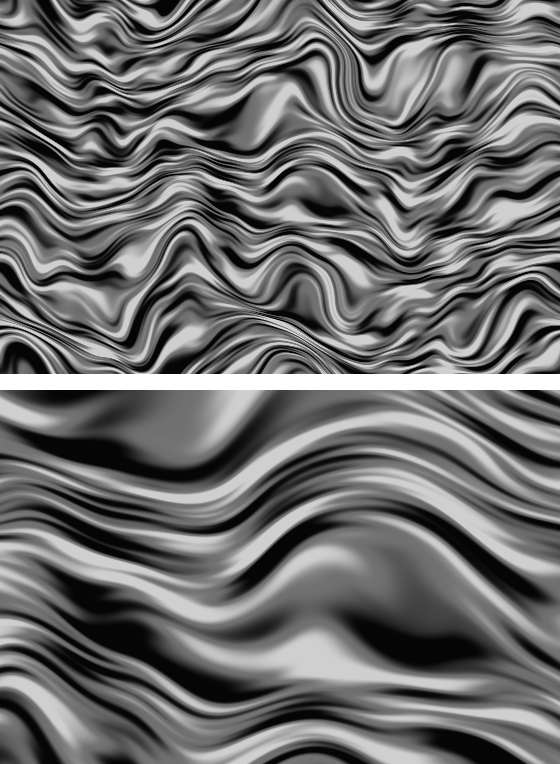
Top, the full canvas; bottom, a detail of the centre.
Reproduce this pattern procedurally as a Shadertoy shader.

```glsl
// Random unit gradient for a lattice cell
vec2 gradient(vec2 cell, float seed) {
    vec3 h = fract(vec3(cell.xyx + seed) * vec3(0.1031, 0.1030, 0.0973));
    h += dot(h, h.yzx + 33.33);
    float angle = 6.2832 * fract((h.x + h.y) * h.z);
    return vec2(cos(angle), sin(angle));
}

float corner(vec2 cell, vec2 local, vec2 offset, vec2 period, float seed) {
    return dot(gradient(mod(cell + offset, period), seed), local - offset);
}

// Gradient noise over the unit square, wrapping after a whole number of cells
float tileNoise(vec2 uv, vec2 period, float seed) {
    vec2 p = uv * period;
    vec2 cell = floor(p);
    vec2 f = p - cell;
    vec2 u = f * f * f * (f * (f * 6.0 - 15.0) + 10.0);
    float low = mix(corner(cell, f, vec2(0, 0), period, seed),
                    corner(cell, f, vec2(1, 0), period, seed), u.x);
    float high = mix(corner(cell, f, vec2(0, 1), period, seed),
                     corner(cell, f, vec2(1, 1), period, seed), u.x);
    return mix(low, high, u.y);
}

// Folds the plane: slow rises with steep falls, broad swells, then kinks
vec2 foldDomain(vec2 uv) {
    float lean = tileNoise(uv, vec2(5, 4), 3.0);
    vec2 leaned = uv - vec2(0.10 * lean, 0.0);
    float swell = tileNoise(leaned, vec2(5, 4), 3.0);
    float drift = tileNoise(leaned, vec2(4, 3), 17.0);
    float phase = 12.5664 * (uv.x + 0.12 * drift + 0.14);
    float ramp = sin(phase) - 0.25 * sin(2.0 * phase);
    vec2 folded = uv - vec2(0.07 * drift, 0.17 * swell + 0.055 * ramp);
    float kink = tileNoise(folded, vec2(12, 9), 41.0);
    return folded - vec2(0.0, 0.055 * kink);
}

void mainImage(out vec4 fragColor, in vec2 fragCoord) {
    vec2 uv = fragCoord / iResolution.xy;
    vec2 flow = foldDomain(uv);

    // Long bands with finer strands between them
    float bands = tileNoise(flow, vec2(9, 39), 59.0);
    float strands = tileNoise(flow + vec2(0.03, 0.007), vec2(16, 82), 83.0);
    float grain = bands + 0.55 * strands;

    // Firm steps from black through mid grey to pale grey
    float tone = 0.02 + 0.42 * smoothstep(-0.38, 0.02, grain)
                      + 0.37 * smoothstep(0.02, 0.36, grain);
    fragColor = vec4(vec3(tone), 1.0);
}
```
